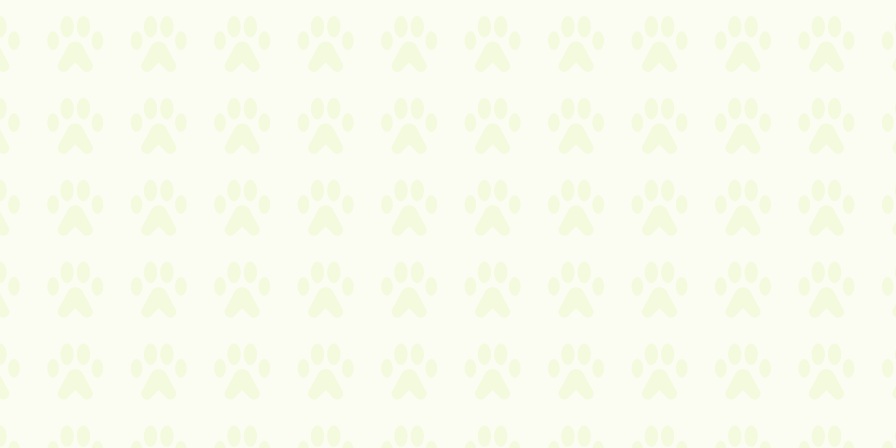
A WebGL 2 fragment shader for this pattern:

```glsl
#version 300 es
precision highp float;
// Pale green paw prints in a regular grid on a cream ground.

uniform vec2 u_resolution;
out vec4 fragColor;

const vec3 GROUND = vec3(0.984, 0.992, 0.952);
const vec3 PAW = vec3(0.958, 0.980, 0.870);

// Lengths in canvas heights
const vec2 CELL = vec2(0.1863, 0.1828);
const vec2 FIRST_PAW = vec2(0.168, 0.901);
const float PAW_WIDTH = 0.125;

// Approximate distance to an upright ellipse
float ellipse(vec2 p, vec2 center, vec2 radii) {
    return (length((p - center) / radii) - 1.0) * min(radii.x, radii.y);
}

// Approximate distance to a capsule whose radius changes from ra to rb
float taperedCapsule(vec2 p, vec2 a, vec2 b, float ra, float rb) {
    vec2 axis = b - a;
    float t = clamp(dot(p - a, axis) / dot(axis, axis), 0.0, 1.0);
    return length(p - a - axis * t) - mix(ra, rb, t);
}

// Distance to a paw one unit wide, mirrored about its vertical axis
float paw(vec2 p) {
    p.x = abs(p.x);
    float innerToe = ellipse(p, vec2(0.146, 0.315), vec2(0.119, 0.192));
    float outerToe = ellipse(p, vec2(0.396, 0.065), vec2(0.104, 0.167));
    float pad = taperedCapsule(p, vec2(0.0, -0.106), vec2(0.208, -0.388), 0.156, 0.105);
    return min(pad, min(innerToe, outerToe));
}

void main() {
    vec2 p = gl_FragCoord.xy / u_resolution.y;

    // Offset from the nearest paw center
    vec2 offset = p - FIRST_PAW;
    vec2 local = offset - CELL * floor(offset / CELL + 0.5);

    // Smooth the edge over about one pixel
    float dist = paw(local / PAW_WIDTH) * PAW_WIDTH;
    float edge = 0.6 / u_resolution.y;
    float coverage = 1.0 - smoothstep(-edge, edge, dist);

    fragColor = vec4(mix(GROUND, PAW, coverage), 1.0);
}
```
